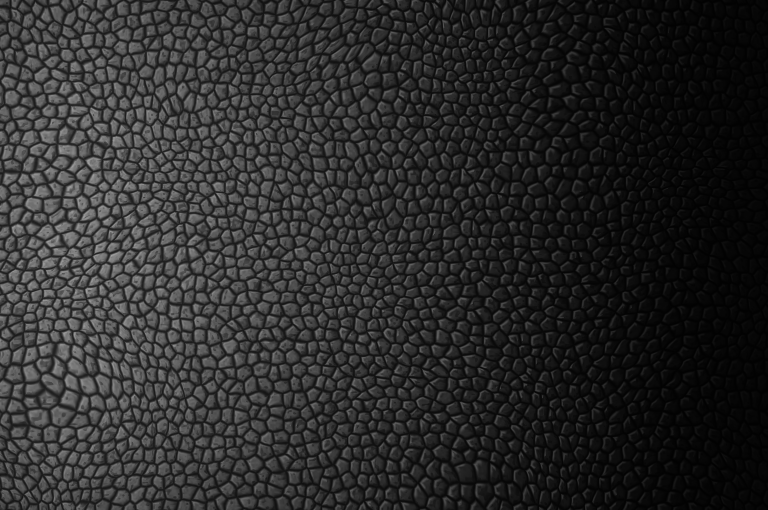
Give the GLSL for this texture, as a Shadertoy shader.

```glsl
const float ROWS = 40.0;
const vec2 LIGHT_DIR = vec2(-0.87, 0.5);

float hash(vec2 p) {
    vec3 q = fract(vec3(p.xyx) * 0.1031);
    q += dot(q, q.yzx + 33.33);
    return fract((q.x + q.y) * q.z);
}

float noise(vec2 p) {
    vec2 i = floor(p), f = fract(p);
    f = f * f * (3.0 - 2.0 * f);
    vec2 e = vec2(0.0, 1.0);
    return mix(mix(hash(i), hash(i + e.yx), f.x),
               mix(hash(i + e), hash(i + e.yy), f.x), f.y);
}

// Jittered centre of a pebble on a staggered lattice
vec2 pebbleCentre(vec2 cell) {
    vec2 jitter = vec2(hash(cell), hash(cell + 71.7)) - 0.5;
    return cell + vec2(0.5 * mod(cell.y, 2.0), 0.5) + 0.62 * jitter;
}

// Offset from the nearest centre (xy) and distance to the groove (z)
vec3 pebble(vec2 p, out vec2 id) {
    vec2 base = floor(p), nearest = vec2(0.0);
    float best = 1e3;
    for (int y = -2; y <= 2; y++)
    for (int x = -2; x <= 2; x++) {
        vec2 cell = base + vec2(x, y);
        vec2 d = pebbleCentre(cell) - p;
        if (dot(d, d) < best) {
            best = dot(d, d);
            nearest = d;
            id = cell;
        }
    }
    float edge = 1e3;
    for (int y = -2; y <= 2; y++)
    for (int x = -2; x <= 2; x++) {
        vec2 cell = base + vec2(x, y);
        vec2 d = pebbleCentre(cell) - p;
        vec2 gap = d - nearest;
        if (dot(gap, gap) > 1e-4)
            edge = min(edge, dot(0.5 * (d + nearest), normalize(gap)));
    }
    return vec3(-nearest, edge);
}

// Broad light falling from the left, dimmer toward the corners
float sheen(vec2 uv) {
    float across = 1.0 - smoothstep(0.0, 0.95, uv.x);
    float upright = 1.0 - 1.1 * pow(uv.y - 0.53, 2.0);
    float leftEdge = mix(0.88, 1.0, smoothstep(0.0, 0.08, uv.x));
    return 0.025 + 0.46 * across * upright * leftEdge;
}

void mainImage(out vec4 fragColor, in vec2 fragCoord) {
    vec2 uv = fragCoord / iResolution.xy;
    vec2 p = fragCoord / iResolution.y;
    float pixel = ROWS / iResolution.y;

    // Bend the rows so the grain flows unevenly
    vec2 bend = vec2(noise(p * 5.0), noise(p * 5.0 + 19.3)) - 0.5;
    vec2 q = (p + 0.06 * bend) * ROWS + 100.0;
    q += 0.25 * (vec2(noise(q * 1.5), noise(q * 1.5 + 43.0)) - 0.5);

    vec2 id;
    vec3 shape = pebble(q, id);
    float top = smoothstep(0.01, 0.17 + 0.5 * pixel, shape.z);
    float rim = top * (1.0 - smoothstep(0.12, 0.36, shape.z));
    float slope = dot(normalize(shape.xy + 1e-4), LIGHT_DIR);

    // Small pits and fine roughness on each pebble
    float pits = smoothstep(0.58, 0.85, noise(q * 4.5 + 7.0)) * top;
    float rough = noise(q * 7.0) - 0.5;

    float light = sheen(uv);
    float shade = light * mix(0.3, 1.0, top);
    shade *= 1.0 + 0.3 * slope * rim - 0.3 * pits + 0.2 * rough;
    shade *= 0.92 + 0.16 * hash(id + 5.0);

    // Grazing glints on the lit rims where the sheen fades
    float glint = smoothstep(0.2, 0.6, uv.x) * (1.0 - smoothstep(0.65, 1.05, uv.x));
    shade += 0.17 * glint * rim * smoothstep(0.1, 0.95, slope);

    fragColor = vec4(vec3(clamp(shade, 0.0, 1.0)), 1.0);
}
```
